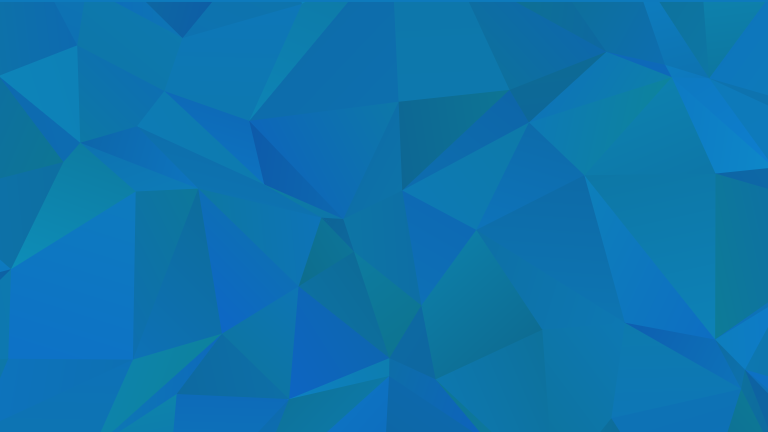
Reproduce this background procedurally as a WebGL 1 fragment shader.

```glsl
precision highp float;
// Low-poly backdrop of irregular blue and teal facets, each with a soft linear gradient.

#define CELL 0.212        // mean facet spacing, in canvas heights
#define JITTER 0.92       // random vertex displacement, in cells
#define SWAY 0.42         // smooth vertex displacement, in cells
#define MERGE 0.3         // share of cells whose two facets look alike
#define RED 0.05
#define MEAN_GB vec2(0.446, 0.674)
#define SPREAD_GB vec2(0.088, 0.135)
#define GRADIENT_GB vec2(0.055, 0.07)
#define REGION 0.28       // tone shared by neighbouring facets
#define RIM_HEIGHT 0.0045
#define RIM_COLOR vec3(0.05, 0.48, 0.74)
#define SEED 17.0

uniform vec2 u_resolution;

float hash(vec2 p) {
  return fract(sin(dot(p + SEED, vec2(127.1, 311.7))) * 43758.5453);
}

vec2 hash2(vec2 p) {
  return vec2(hash(p), hash(p + vec2(37.3, 11.9)));
}

float cross2(vec2 a, vec2 b) {
  return a.x * b.y - a.y * b.x;
}

// Mesh vertex: a grid node moved by a slow wave and a random offset.
vec2 vertex(vec2 node) {
  vec2 wave = sin(node.yx * vec2(1.3, 1.1) + node * 0.7 + SEED);
  return node + SWAY * wave + JITTER * (hash2(node) - 0.5);
}

// Signed distance to the line a-b, positive on its left.
float edge(vec2 p, vec2 a, vec2 b) {
  return cross2(normalize(b - a), p - a);
}

// Antialiased coverage of a triangle with either winding.
float coverage(vec2 p, vec2 a, vec2 b, vec2 c, float pixel) {
  float winding = cross2(b - a, c - a) < 0.0 ? -1.0 : 1.0;
  float ab = edge(p, a, b) * winding;
  float bc = edge(p, b, c) * winding;
  float ca = edge(p, c, a) * winding;
  return clamp(min(ab, min(bc, ca)) / pixel + 0.5, 0.0, 1.0);
}

// Facet colour: a regional and a random tone, shaded along a random direction.
vec3 facetColor(vec2 offset, vec2 id) {
  float angle = 6.2832 * hash(id + 5.7);
  float ramp = clamp(dot(offset, vec2(cos(angle), sin(angle))), -1.0, 1.0);
  float region = REGION * sin(id.x * 0.9 + 1.6 * sin(id.y * 0.8));
  vec2 tone = MEAN_GB + SPREAD_GB * (hash2(id + 71.3) - 0.5 + region);
  vec2 slope = GRADIENT_GB * (2.0 * hash2(id + 23.1) - 1.0);
  return vec3(RED, tone + slope * ramp);
}

// True when b and d lie on opposite sides of the diagonal a-c.
bool splitsQuad(vec2 a, vec2 b, vec2 c, vec2 d) {
  return cross2(c - a, b - a) * cross2(c - a, d - a) < 0.0;
}

void main() {
  vec2 uv = gl_FragCoord.xy / u_resolution.y;
  vec2 p = uv / CELL;
  float pixel = 1.0 / (u_resolution.y * CELL);
  vec2 home = floor(p);
  vec4 sum = vec4(0.0);

  // Gather every facet that may reach this point.
  for (int j = -2; j <= 2; j++) {
    for (int i = -2; i <= 2; i++) {
      vec2 cell = home + vec2(float(i), float(j));
      vec2 a = vertex(cell);
      vec2 b = vertex(cell + vec2(1.0, 0.0));
      vec2 c = vertex(cell + vec2(1.0, 1.0));
      vec2 d = vertex(cell + vec2(0.0, 1.0));

      // Pick a random diagonal, unless only one of them is valid.
      bool turn = hash(cell + 91.7) < 0.5;
      if (!splitsQuad(a, b, c, d)) turn = true;
      else if (!splitsQuad(b, c, d, a)) turn = false;
      if (turn) {
        vec2 first = a;
        a = b; b = c; c = d; d = first;
      }

      vec2 offset = p - 0.25 * (a + b + c + d);
      vec2 twin = hash(cell + 53.9) < MERGE ? cell : cell + 0.37;
      float lower = coverage(p, a, b, c, pixel);
      float upper = coverage(p, a, c, d, pixel);
      sum += lower * vec4(facetColor(offset, cell), 1.0);
      sum += upper * vec4(facetColor(offset, twin), 1.0);
    }
  }
  vec3 color = sum.rgb / max(sum.a, 0.001);

  // Thin bright rim along the top.
  float rim = clamp((uv.y - 1.0 + RIM_HEIGHT) * u_resolution.y + 0.5, 0.0, 1.0);
  gl_FragColor = vec4(mix(color, RIM_COLOR, rim), 1.0);
}
```
